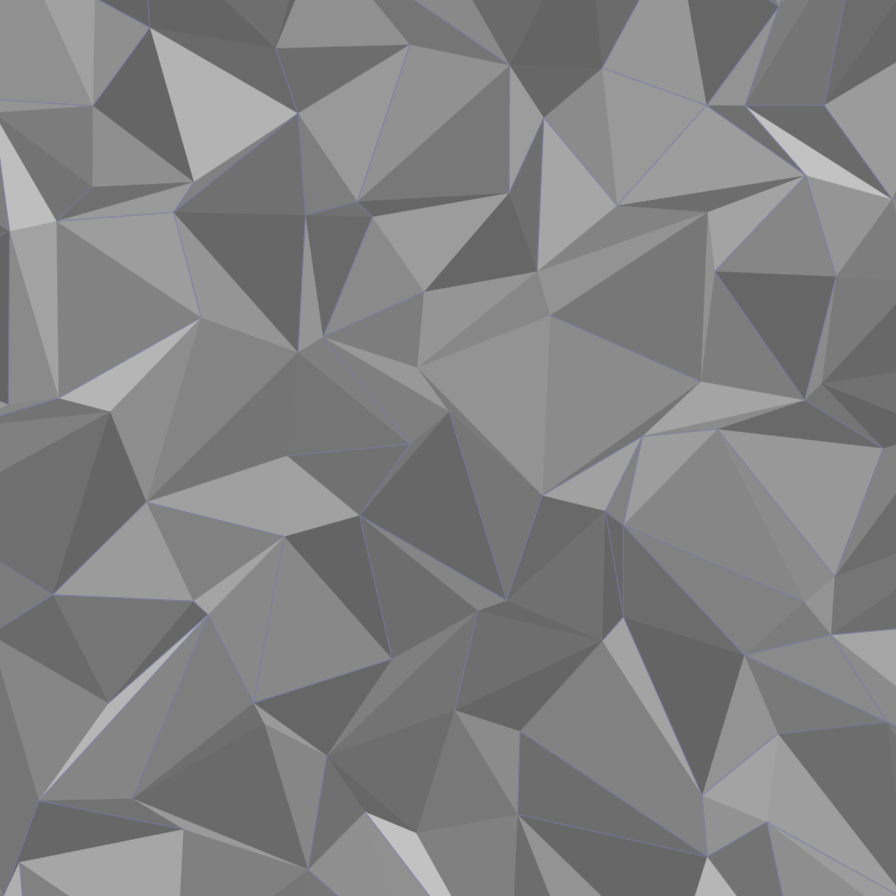
Reproduce this background procedurally as a three.js fragment shader.

```glsl
// Low-poly sheet of flat grey facets with a few thin violet seams.
// A strongly jittered grid is split into triangles, each given its own grey;
// signed distances to the triangles smooth the borders between them.

varying vec2 vUv;

const float CELLS = 9.0;                   // grid cells across the canvas
const vec2 GRID_SHIFT = vec2(3.35, 7.6);   // part of the grid that is shown
const float JITTER = 0.47;                 // below 0.5, so edges never cross
const float EDGE_SOFTNESS = 0.0016;        // in canvas widths
const float SEAM_INNER = 0.0003;
const float SEAM_OUTER = 0.0014;
const float SEAM_SHARE = 0.35;             // share of edges with a seam
const float SEAM_OPACITY = 0.5;
const vec3 SEAM_COLOR = vec3(0.47, 0.47, 0.68);
const float DARKEST = 0.392;

float hash(vec2 p) {
  return fract(sin(dot(p, vec2(127.1, 311.7))) * 43758.5453);
}

float cross2(vec2 a, vec2 b) {
  return a.x * b.y - a.y * b.x;
}

// Twice the signed area, positive when counter-clockwise
float turn(vec2 a, vec2 b, vec2 c) {
  return cross2(b - a, c - a);
}

// Grid vertex, pushed towards the limits of its box to get slivers
vec2 corner(vec2 id) {
  vec2 h = vec2(hash(id), hash(id + vec2(41.3, 17.9)));
  return id + JITTER * (2.0 * smoothstep(0.0, 1.0, h) - 1.0);
}

float segmentDistance(vec2 p, vec2 a, vec2 b) {
  vec2 ab = b - a;
  vec2 ap = p - a;
  return length(ap - ab * clamp(dot(ap, ab) / dot(ab, ab), 0.0, 1.0));
}

// Mostly dark and middle greys, with a short steep tail of highlights
float facetTone(float rank) {
  float tone = 0.385 + 0.13 * rank + 0.12 * rank * rank;
  tone += 0.25 * max(rank - 0.86, 0.0) + 3.6 * max(rank - 0.97, 0.0);
  return max(tone, DARKEST);
}

// The key is symmetric, so both facets at an edge agree on its seam
float seam(float d, vec2 a, vec2 b) {
  float line = 1.0 - smoothstep(SEAM_INNER, SEAM_OUTER, d / CELLS);
  return line * step(hash(a + b), SEAM_SHARE);
}

// Returns tone times coverage, coverage, seam strength
vec3 facet(vec2 p, vec2 a, vec2 b, vec2 c, float rank) {
  float da = segmentDistance(p, a, b);
  float db = segmentDistance(p, b, c);
  float dc = segmentDistance(p, c, a);
  float inside = min(turn(a, b, p), min(turn(b, c, p), turn(c, a, p)));
  float d = min(da, min(db, dc)) * (inside > 0.0 ? 1.0 : -1.0);
  float coverage = clamp(0.5 + d / (EDGE_SOFTNESS * CELLS), 0.0, 1.0);
  float line = max(seam(da, a, b), max(seam(db, b, c), seam(dc, c, a)));
  return vec3(facetTone(rank) * coverage, coverage, line);
}

void main() {
  vec2 p = vUv * CELLS + GRID_SHIFT;
  vec2 base = floor(p);
  vec2 toneSum = vec2(0.0);
  float line = 0.0;

  for (int j = -1; j <= 1; j++) {
    for (int i = -1; i <= 1; i++) {
      vec2 id = base + vec2(float(i), float(j));
      vec2 a = corner(id);
      vec2 b = corner(id + vec2(1.0, 0.0));
      vec2 c = corner(id + vec2(1.0, 1.0));
      vec2 d = corner(id + vec2(0.0, 1.0));

      // Split along a diagonal that lies inside the quad
      bool canAC = turn(a, b, c) > 0.0 && turn(a, c, d) > 0.0;
      bool canBD = turn(a, b, d) > 0.0 && turn(b, c, d) > 0.0;
      bool useAC = canAC && (!canBD || hash(id + 5.7) > 0.5);

      // Facets of one quad differ by a moderate step in rank
      float rank = hash(id + vec2(73.1, 29.4));
      float rank2 = fract(rank + 0.12 + 0.3 * hash(id + vec2(11.8, 57.2)));
      vec3 first = facet(p, a, b, useAC ? c : d, rank);
      vec3 second = facet(p, useAC ? a : b, c, d, rank2);

      toneSum += first.xy + second.xy;
      line = max(line, max(first.z, second.z));
    }
  }

  vec3 color = vec3(toneSum.x / max(toneSum.y, 0.0001));
  color = mix(color, SEAM_COLOR, line * SEAM_OPACITY);
  gl_FragColor = vec4(color, 1.0);
}
```
